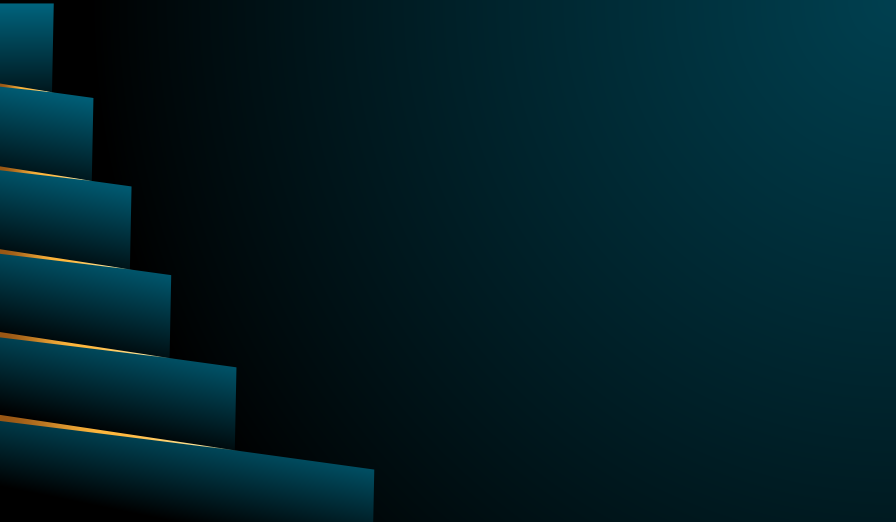
Give the GLSL for this background, as a Shadertoy shader.

```glsl
// Stacked teal slabs with gold seams on the left, over a dark glow from the top right corner.
#define STEPS 6
#define TOP_EDGE 0.9964      // height of the first slab at the left border
#define SPACING 0.1594       // vertical distance between slabs
#define SLOPE 0.138          // fall of each top edge
#define LEAN 0.02            // inward tilt of each right edge
#define GLOW_RADIUS 1.54
#define GLOW_COLOR vec3(0.0, 0.25, 0.312)
#define SLAB_TINT vec3(0.0, 1.0, 1.26)
#define SLAB_FADE 0.28       // brightness lost from top to bottom
#define SEAM_WIDTH 0.0058

// Slab widths, in canvas heights
const float widths[STEPS] = float[](0.103, 0.179, 0.252, 0.328, 0.453, 0.717);

// Antialiased coverage, positive distance is inside
float coverage(float inside) {
    return clamp(inside * iResolution.y + 0.5, 0.0, 1.0);
}

vec3 background(vec2 p, float aspect) {
    float reach = distance(p, vec2(aspect, 1.0)) / GLOW_RADIUS;
    return GLOW_COLOR * pow(max(1.0 - reach, 0.0), 0.85);
}

// Light falls off downwards, and toward the left on the lower slabs
vec3 slabColor(float depth, float across, float level) {
    float peak = 0.39 - 0.016 * level;
    float sideShade = 0.016 * level * (1.0 - across);
    return SLAB_TINT * max(peak - SLAB_FADE * depth - sideShade, 0.0);
}

// Bronze at the border, then gold, then pale at the tip
vec3 seamColor(float t) {
    vec3 bronze = vec3(0.60, 0.34, 0.08);
    vec3 gold = vec3(1.00, 0.72, 0.24);
    vec3 pale = vec3(1.00, 0.91, 0.62);
    return mix(mix(bronze, gold, smoothstep(0.0, 0.45, t)), pale, smoothstep(0.45, 0.9, t));
}

void mainImage(out vec4 fragColor, in vec2 fragCoord) {
    vec2 p = fragCoord / iResolution.y;
    vec3 color = background(p, iResolution.x / iResolution.y);

    // Paint from the rear slab at the top to the front one at the bottom
    for (int i = 0; i < STEPS; i++) {
        float level = float(i);
        float edge = TOP_EDGE - SPACING * level - SLOPE * p.x;
        if (i == 0) edge = TOP_EDGE - 0.003;   // the first slab has a level top
        float below = edge - p.y;
        float right = widths[i] - LEAN * max(below, 0.0);
        float slab = coverage(below) * coverage(right - p.x);
        color = mix(color, slabColor(below / SPACING, p.x / widths[i], level), slab);

        // Gold wedge tapering to the corner of the slab above
        if (i > 0) {
            float along = p.x / (widths[i - 1] * 1.03);
            float halfWidth = SEAM_WIDTH * (0.4 + 0.12 * level) * (1.0 - along);
            float seam = coverage(halfWidth - abs(below)) * step(along, 1.0);
            seam *= smoothstep(1.0, 0.8, along);
            color = mix(color, seamColor(along), seam);
        }
    }
    fragColor = vec4(color, 1.0);
}
```
